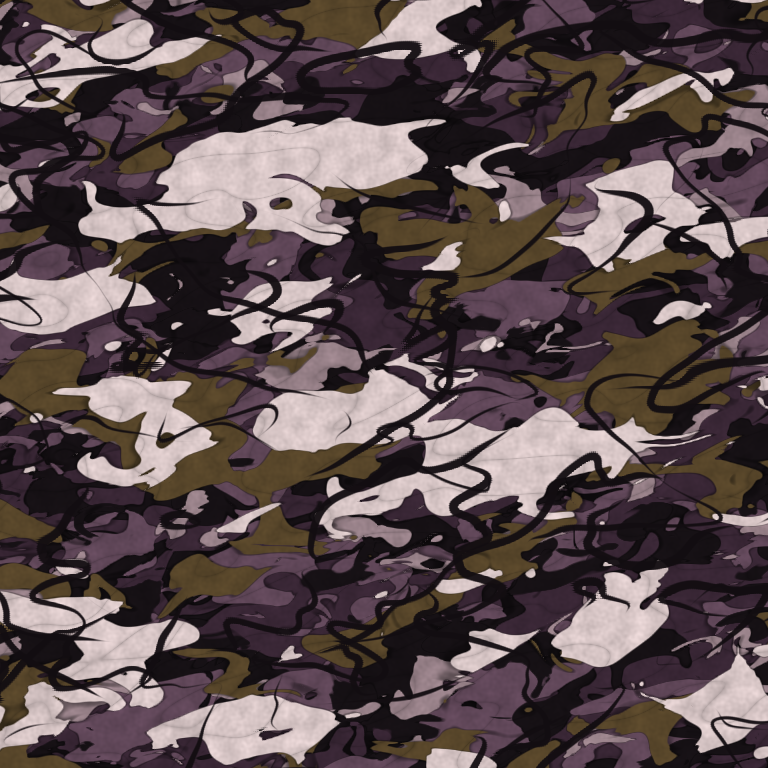
A Shadertoy shader for this pattern:

```glsl
vec2 hashGradient(vec2 cell) {
    vec3 q = fract(cell.xyx * vec3(.1031, .1030, .0973));
    q += dot(q, q.yzx + 33.33);
    return fract((q.xx + q.yz) * q.zy) * 2. - 1.;
}

// Gradient noise, scaled to a spread of about one
float noise(vec2 p) {
    vec2 i = floor(p), f = p - i;
    vec2 u = f * f * f * (f * (f * 6. - 15.) + 10.);
    float a = dot(hashGradient(i), f);
    float b = dot(hashGradient(i + vec2(1, 0)), f - vec2(1, 0));
    float c = dot(hashGradient(i + vec2(0, 1)), f - vec2(0, 1));
    float d = dot(hashGradient(i + 1.), f - 1.);
    return 6. * mix(mix(a, b, u.x), mix(c, d, u.x), u.y);
}

// Warped layers of noise give lobed, ragged outlines
float blotch(vec2 p) {
    p += .13 * vec2(noise(p * 1.9 + 7.3), noise(p * 1.9 + 31.7));
    float sum = 0., weight = .87;
    for (int i = 0; i < 4; i++) {
        sum += weight * noise(p);
        p = mat2(1.9, .4, -.4, 1.9) * p + 17.37;
        weight *= .48;
    }
    return sum;
}

// Lays one colour over the cloth, with a soft shadow around it
void addPatches(inout vec3 cloth, vec3 tint, vec2 p, float level) {
    float f = blotch(p) - level;
    float blur = .8 * fwidth(f) + 1e-4;
    cloth *= 1. - .4 * smoothstep(-.25, 0., f);
    cloth = mix(cloth, tint, smoothstep(-blur, blur, f));
}

// Tapering twigs along the zero line of a stretched noise
float twigs(vec2 p, float width) {
    float f = noise(p) + .3 * noise(p * 2.6 + 9.4);
    float slope = max(length(vec2(dFdx(f), dFdy(f))), 1e-5);
    float pixel = 1. / iResolution.y;
    float away = abs(f) / slope * pixel;
    float reach = width * smoothstep(-.4, 1.3, noise(p * .8 + 40.6));
    return smoothstep(0., pixel, reach) * (1. - smoothstep(reach - pixel, reach + pixel, away));
}

void mainImage(out vec4 fragColor, in vec2 fragCoord) {
    vec2 uv = fragCoord / iResolution.y;
    vec2 p = vec2(uv.x, uv.y - .16 * uv.x) * vec2(5.2, 9.6);

    // Dark ground, plum and mauve
    vec3 cloth = vec3(.085, .065, .08);
    addPatches(cloth, vec3(.225, .152, .21), p * 1.15 + 3.1, -.15);
    addPatches(cloth, vec3(.38, .28, .35), p * 1.25 + 53.2, .72);
    addPatches(cloth, vec3(.085, .065, .08), p * 1.5 + 91.8, 1.25);
    addPatches(cloth, vec3(.6, .51, .54), p * 1.4 + 127.5, 1.4);

    // Olive and pale patches on top
    addPatches(cloth, vec3(.345, .275, .165), p * .95 + 171.4, .7);
    addPatches(cloth, vec3(.85, .78, .78), p + 213.7, .86);

    // Creases and mottling of the fabric
    vec2 fold = vec2(uv.x + uv.y * .5, uv.y - uv.x * .4) * vec2(7., 17.);
    cloth *= 1. - .16 * exp(-9. * abs(noise(fold + 61.3)));
    cloth *= 1. + .025 * noise(uv * 45.) + .015 * noise(uv * 170.);

    // Twigs in three slants
    for (int i = 0; i < 3; i++) {
        float k = float(i);
        vec2 along = normalize(vec2(1., .15 + .55 * k * (2.5 - 1.5 * k)));
        vec2 q = vec2(dot(uv, along), dot(uv, vec2(-along.y, along.x)));
        float ink = twigs(q * vec2(3.6, 9.) + 23.6 * (k + 1.), .0058 - .0008 * k);
        cloth = mix(cloth, vec3(.07, .05, .065), .95 * ink);
    }
    fragColor = vec4(cloth, 1.);
}
```
